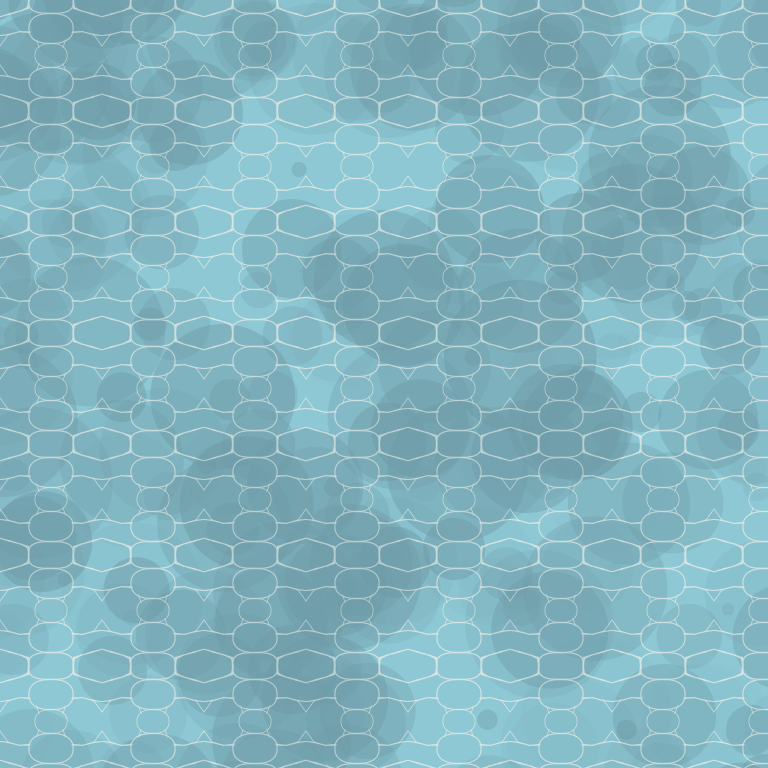
Write a WebGL 1 fragment shader that draws this pattern.

```glsl
precision highp float;
// Pale net of beads, stretched hexagons and wavy strands over shaded water.
// One quarter tile of curves is mirrored into a grid; the water is darkened
// by many translucent discs of hashed place, size and strength.

#define CANVAS 512.0                    // tile units along the canvas
#define TILE vec2(68.0, 74.0)           // size of one repeat
#define DISC_COUNT 280
#define DISC_RADIUS vec2(0.008, 0.100)  // smallest, largest
#define DISC_ALPHA vec2(0.03, 0.50)     // faintest, strongest
#define LINE_ALPHA vec2(0.62, 0.95)     // in shade, in light
#define JOINT_BLEND 0.55                // thickening where strokes meet
#define WATER_LIGHT vec3(0.555, 0.785, 0.835)
#define WATER_DEEP vec3(0.428, 0.605, 0.652)
#define LINE_COLOR vec3(0.86, 0.90, 0.89)

uniform vec2 u_resolution;

vec4 hash4(float n) {
    vec4 p = fract(n * vec4(0.1031, 0.1030, 0.0973, 0.1099));
    p += dot(p, p.wzxy + 33.33);
    return fract((p.xxyz + p.yzzw) * p.zywx);
}

float smoothMin(float a, float b) {
    float h = max(JOINT_BLEND - abs(a - b), 0.0) / JOINT_BLEND;
    return min(a, b) - 0.25 * h * h * JOINT_BLEND;
}

// Straight stroke whose half width runs from w.x at a to w.y at b.
float strand(vec2 p, vec2 a, vec2 b, vec2 w) {
    vec2 ab = b - a;
    float t = clamp(dot(p - a, ab) / dot(ab, ab), 0.0, 1.0);
    return length(p - a - ab * t) - mix(w.x, w.y, t);
}

// Outline of a superellipse, using value over gradient as the distance.
float bead(vec2 p, vec2 radius, float power, float width) {
    vec2 q = max(abs(p) / radius, 0.001);
    float value = pow(q.x, power) + pow(q.y, power) - 1.0;
    vec2 slope = power * pow(q, vec2(power - 1.0)) / radius;
    return abs(value) / max(length(slope), 0.02) - width;
}

// Signed distance to the net; p is folded so that x is measured from the
// bead column and y from the hexagon row.
float net(vec2 p) {
    // column of beads
    float d = bead(p, vec2(15.0, 8.9), 3.0, 0.38);
    d = smoothMin(d, bead(p - vec2(0.0, 19.0), vec2(14.7, 10.0), 2.4, 0.36));
    d = smoothMin(d, bead(p - vec2(0.0, 37.0), vec2(10.7, 8.0), 2.3, 0.24));
    d = smoothMin(d, strand(p, vec2(9.6, 26.8), vec2(8.0, 31.6), vec2(0.25)));

    // hexagon edge, thick at its corner
    d = smoothMin(d, strand(p, vec2(14.6, 0.0), vec2(15.3, 5.2), vec2(0.4, 0.8)));
    d = smoothMin(d, strand(p, vec2(15.3, 5.2), vec2(20.0, 7.2), vec2(0.8, 0.38)));
    d = smoothMin(d, strand(p, vec2(20.0, 7.2), vec2(27.5, 9.3), vec2(0.38, 0.52)));
    d = smoothMin(d, strand(p, vec2(27.5, 9.3), vec2(34.0, 11.2), vec2(0.52, 0.35)));

    // wavy strand and its small peak
    d = smoothMin(d, strand(p, vec2(14.3, 21.5), vec2(21.0, 21.1), vec2(0.6, 0.35)));
    d = smoothMin(d, strand(p, vec2(21.0, 21.1), vec2(28.5, 23.1), vec2(0.35, 0.45)));
    d = smoothMin(d, strand(p, vec2(28.5, 23.1), vec2(34.0, 23.7), vec2(0.45, 0.32)));
    return smoothMin(d, strand(p, vec2(29.0, 23.8), vec2(34.0, 30.7), vec2(0.26)));
}

// Share of light left after all discs: 1 is open water, 0 is full shade.
float discLight(vec2 uv, float pixel) {
    float light = 1.0;
    for (int i = 0; i < DISC_COUNT; i++) {
        vec4 rnd = hash4(float(i) + 17.0);
        vec2 center = rnd.xy * 1.1 - 0.05;
        float radius = mix(DISC_RADIUS.x, DISC_RADIUS.y, rnd.z);
        float alpha = mix(DISC_ALPHA.x, DISC_ALPHA.y, rnd.w);
        float cover = clamp(0.5 - (length(uv - center) - radius) / pixel, 0.0, 1.0);
        light *= 1.0 - alpha * cover;
    }
    return light;
}

void main() {
    float pixel = 1.0 / min(u_resolution.x, u_resolution.y);
    vec2 uv = gl_FragCoord.xy * pixel;

    // water
    float light = discLight(uv, pixel);
    vec3 color = mix(WATER_DEEP, WATER_LIGHT, light);

    // mirrored tiles, counted from the upper left
    vec2 tile = vec2(uv.x, 1.0 - uv.y) * CANVAS / TILE + vec2(0.0, 0.5);
    vec2 folded = abs(fract(tile) - 0.5) * TILE;

    // net, paler where the water is light
    float cover = clamp(0.5 - net(folded) / (pixel * CANVAS), 0.0, 1.0);
    color = mix(color, LINE_COLOR, cover * mix(LINE_ALPHA.x, LINE_ALPHA.y, light));
    gl_FragColor = vec4(color, 1.0);
}
```
